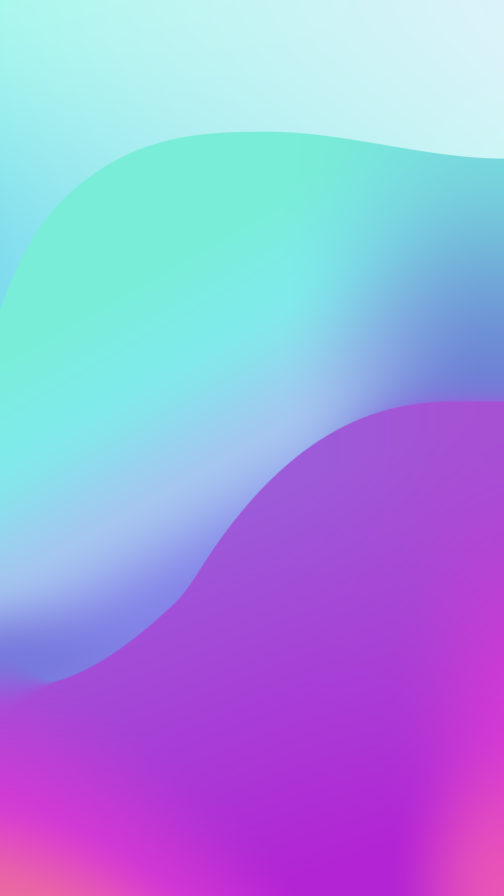
Write a Shadertoy shader that draws this background.

```glsl
// Three soft colour fields stacked like waves: pale sky, mint band, violet hill.
// Two smooth cubic outlines separate them; each field is shaded by slanted
// gradients and corner glows in canvas units (0..1 on both axes).

// Cubic through two knots, each given as (x, height, slope); flat outside.
float arc(float x, vec3 a, vec3 b) {
    float h = b.x - a.x;
    float t = clamp((x - a.x) / h, 0.0, 1.0);
    float u = 1.0 - t;
    return mix(a.y, b.y, t * t * (3.0 - 2.0 * t)) + h * t * u * (a.z * u - b.z * t);
}

float bandOutline(float x) {
    vec3 shoulder = vec3(0.139, 0.785, 0.5), crest = vec3(0.53, 0.853, 0.0);
    if (x < shoulder.x) return arc(x, vec3(0.0, 0.655, 1.5), shoulder);
    if (x < crest.x) return arc(x, shoulder, crest);
    return arc(x, crest, vec3(1.0, 0.823, 0.0));
}

float hillOutline(float x) {
    vec3 bend = vec3(0.347, 0.327, 0.53), rise = vec3(0.428, 0.391, 0.8);
    if (x < bend.x) return arc(x, vec3(0.093, 0.237, 0.12), bend);
    if (x < rise.x) return arc(x, bend, rise);
    return arc(x, rise, vec3(0.9, 0.552, 0.0));
}

vec3 skyColor(vec2 p) {
    float up = smoothstep(0.66, 1.02, p.y);
    vec3 left = mix(vec3(0.49, 0.86, 0.93), vec3(0.66, 0.97, 0.93), up);
    vec3 right = mix(vec3(0.76, 0.97, 0.95), vec3(0.86, 0.95, 0.98), up);
    return mix(left, right, pow(p.x, 0.8));
}

vec3 bandColor(vec2 p, float aboveHill) {
    // Slanted ramp: periwinkle, lavender, cyan, mint
    float s = p.y - 0.32 * p.x;
    vec3 col = mix(vec3(0.52, 0.52, 0.91), vec3(0.65, 0.77, 0.94), smoothstep(0.21, 0.35, s));
    col = mix(col, vec3(0.50, 0.92, 0.92), smoothstep(0.32, 0.50, s));
    col = mix(col, vec3(0.475, 0.93, 0.845), smoothstep(0.47, 0.63, s));

    // Blue shade on the right, deepening toward the hill
    vec3 shade = mix(vec3(0.42, 0.50, 0.83), vec3(0.47, 0.86, 0.87),
                     smoothstep(0.54, 0.86, p.y));
    col = mix(col, shade, smoothstep(0.55, 0.98, p.x));

    // Dark pocket at the left and violet haze at the right
    vec2 pocket = (p - vec2(0.0, 0.265)) / vec2(0.22, 0.05);
    col = mix(col, vec3(0.44, 0.44, 0.84), 0.75 * exp(-dot(pocket, pocket)));
    float haze = exp(-max(aboveHill, 0.0) / 0.014) * smoothstep(0.6, 0.95, p.x);
    return mix(col, vec3(0.58, 0.40, 0.87), 0.8 * haze);
}

vec3 hillColor(vec2 p) {
    float depth = clamp((0.42 - p.y + 0.22 * (p.x - 0.4)) / 0.45, 0.0, 1.0);
    vec3 col = mix(vec3(0.61, 0.36, 0.85), vec3(0.70, 0.14, 0.83), depth);
    col = mix(col, vec3(0.68, 0.29, 0.82), 0.6 * smoothstep(0.55, 1.0, p.x) * (1.0 - depth));

    // Magenta glow at the lower left with a coral corner
    float q = p.y + 0.15 * p.x + 0.45 * p.x * p.x;
    col = mix(col, vec3(0.86, 0.23, 0.83), 1.0 - smoothstep(0.04, 0.27, q));
    col = mix(col, vec3(0.92, 0.42, 0.62), 1.0 - smoothstep(-0.01, 0.12, q));

    // Magenta glow on the right with a pink corner
    float side = smoothstep(0.76, 1.04, p.x) * (1.0 - smoothstep(0.1, 0.52, p.y));
    col = mix(col, vec3(0.85, 0.23, 0.83), side);
    float corner = length((p - vec2(1.0, 0.0)) * vec2(1.0, 1.2));
    return mix(col, vec3(0.92, 0.34, 0.70), 0.9 * (1.0 - smoothstep(0.0, 0.24, corner)));
}

// Coverage below an outline, with a given half-width of softness
float below(float height, float softness) {
    return 1.0 - smoothstep(-softness, softness, height);
}

void mainImage(out vec4 fragColor, in vec2 fragCoord) {
    vec2 p = fragCoord / iResolution.xy;
    float aboveBand = p.y - bandOutline(p.x);
    float aboveHill = p.y - hillOutline(p.x);

    vec3 col = mix(skyColor(p), bandColor(p, aboveHill),
                   below(aboveBand, 0.75 * fwidth(aboveBand)));

    // The hill's outline melts away toward the left side
    float melt = 0.035 * (1.0 - smoothstep(0.0, 0.12, p.x));
    col = mix(col, hillColor(p), below(aboveHill, 0.75 * fwidth(aboveHill) + melt));

    fragColor = vec4(col, 1.0);
}
```
